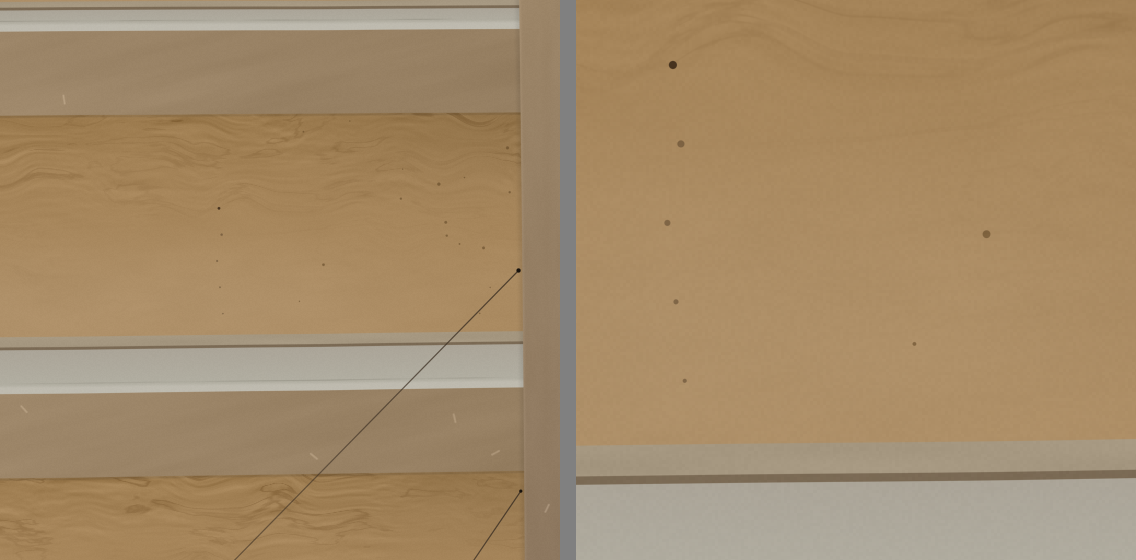
Left, the full canvas; right, a detail of the centre.
A WebGL 1 fragment shader for this texture:

```glsl
precision highp float;
// Painted lap boards seen slightly from below: each repeat stacks a taupe face,
// a wrinkled ochre panel, a beige strip, a dark groove and a pale moulding.
// A taupe post closes the right side; two thin wires run down from it.
uniform vec2 u_resolution;

float hash(vec2 p) {
  p = fract(p * vec2(0.1031, 0.1137));
  p += dot(p, p.yx + 33.33);
  return fract((p.x + p.y) * p.x * 17.31);
}

float noise(vec2 p) {
  vec2 i = floor(p), f = fract(p);
  f = f * f * (3.0 - 2.0 * f);
  return mix(mix(hash(i), hash(i + vec2(1.0, 0.0)), f.x),
             mix(hash(i + vec2(0.0, 1.0)), hash(i + vec2(1.0, 1.0)), f.x), f.y);
}

float fbm(vec2 p) {
  float sum = 0.0, amp = 0.5;
  for (int i = 0; i < 4; i++) {
    sum += amp * noise(p);
    p = p * 2.03 + 17.7;
    amp *= 0.5;
  }
  return sum;
}

// Soft round mark of a given radius
float spot(vec2 p, vec2 centre, float radius, float px) {
  return 1.0 - smoothstep(radius - px, radius + px, length(p - centre));
}

// Sparse short scratches, one candidate per cell
float flecks(vec2 p, float px) {
  vec2 cell = floor(p * 13.0), f = fract(p * 13.0) - 0.5;
  f -= 0.5 * (vec2(hash(cell + 3.0), hash(cell + 9.0)) - 0.5);
  float a = 3.0 * hash(cell + 21.0);
  vec2 q = vec2(cos(a) * f.x + sin(a) * f.y, cos(a) * f.y - sin(a) * f.x);
  q.x -= clamp(q.x, -0.09, 0.09);
  return step(0.84, hash(cell + 40.0)) * (1.0 - smoothstep(0.0, 0.025 + 13.0 * px, length(q)));
}

// Taupe paint, brushed lightly on the diagonal
vec3 taupePaint(vec2 p) {
  vec3 col = mix(vec3(0.62, 0.53, 0.415), vec3(0.58, 0.49, 0.375), p.x);
  return col + 0.05 * (fbm(vec2(p.x * 5.0 + p.y * 9.0, p.y * 26.0 + p.x * 5.0)) - 0.47);
}

// Ochre panel: u runs downward from its upper edge
vec3 ochrePanel(vec2 p, float u, float row, float px) {
  float right = smoothstep(0.35, 0.95, p.x);
  vec3 col = mix(vec3(0.615, 0.485, 0.31), vec3(0.65, 0.52, 0.35), smoothstep(0.0, 0.14, u + 0.03 * row));
  col = mix(col, vec3(0.685, 0.565, 0.41), smoothstep(0.12, 0.36, u) * (1.0 - 0.5 * right));
  col *= 1.0 - 0.06 * right * smoothstep(0.25, 0.0, u);

  // Wrinkles in the paint: embossed relief and dark creases, fading downward
  vec2 q = vec2(p.x * 13.0, p.y * 62.0) + 2.5 * vec2(noise(p * 9.0), noise(p * 14.0 + 5.0));
  float patches = smoothstep(0.3, 0.65, noise(p * vec2(5.0, 11.0) + 2.0));
  float wear = (0.12 + 0.88 * smoothstep(0.21, 0.01, u)) * (0.35 + 0.65 * patches);
  float relief = fbm(q + vec2(0.0, 0.3)) - fbm(q);
  float crease = smoothstep(0.06, 0.0, abs(fbm(q * vec2(0.7, 0.8) + 8.0) - 0.6));
  col += wear * (0.18 * relief - crease * vec3(0.065, 0.065, 0.06));
  col += 0.025 * (fbm(p * vec2(9.0, 24.0)) - 0.47);

  // Column of old nail holes, then stray pits gathered at the right
  for (int i = 0; i < 5; i++) {
    float k = float(i);
    vec2 nail = vec2(0.387 + 0.013 * hash(vec2(k, 4.0)), 0.372 + 0.047 * k);
    float mark = spot(p, nail, 0.0024 - 0.0003 * k, px);
    col = mix(col, vec3(0.23, 0.16, 0.09), mark * (i == 0 ? 0.9 : 0.4));
  }
  for (int i = 0; i < 16; i++) {
    float k = float(i);
    vec2 pit = vec2(0.92 - 0.42 * pow(hash(vec2(k, 11.0)), 1.8), 0.21 + 0.38 * hash(vec2(k, 29.0)));
    col = mix(col, vec3(0.38, 0.28, 0.15), 0.6 * spot(p, pit, 0.001 + 0.002 * hash(vec2(k, 5.0)), px));
  }
  return col;
}

void main() {
  vec2 p = gl_FragCoord.xy / u_resolution;
  p.y = 1.0 - p.y;                                  // measure downward
  float px = 0.75 / min(u_resolution.x, u_resolution.y);

  // Repeats, with slight perspective tilt and taller mouldings lower down
  float v = p.y + p.x * (0.0035 + 0.0135 * p.y) - 0.0547;
  v += 0.0012 * (noise(vec2(p.x * 7.0, p.y * 3.0)) - 0.5);
  float row = floor(v / 0.648);
  float t = v - row * 0.648, e = 0.648 - t;
  float h = 0.077 + 0.0405 * row;

  vec3 lip = vec3(0.745, 0.73, 0.685);
  vec3 col = mix(lip, taupePaint(p), smoothstep(0.0, 2.0 * px, t));
  col += 0.09 * flecks(p, px) * step(t, 0.14);
  col = mix(col, ochrePanel(p, t - 0.152, row, px), smoothstep(-px, px, t - 0.152));
  col *= 1.0 - 0.1 * smoothstep(0.004, 0.0, abs(t - 0.154));

  // Beige strip, groove, pale moulding and its bright lower lip
  vec3 strip = vec3(0.645, 0.59, 0.5) + 0.03 * (noise(p * vec2(6.0, 90.0)) - 0.5);
  col = mix(col, strip, smoothstep(px, -px, e - h * 1.2 - 0.008));
  col = mix(col, vec3(0.48, 0.415, 0.33), smoothstep(px, -px, e - h - 0.005));
  vec3 moulding = mix(vec3(0.70, 0.69, 0.64), vec3(0.67, 0.645, 0.595), clamp(e / h, 0.0, 1.0));
  moulding = mix(moulding, lip, smoothstep(0.016, 0.008, e));
  moulding -= 0.07 * smoothstep(0.0022, 0.0, abs(e - 0.017)) * noise(vec2(p.x * 12.0, row));
  col = mix(col, moulding, smoothstep(px, -px, e - h));

  // Post with a faint shadow and a worn edge
  float post = p.x - 0.927 - 0.014 * p.y + 0.004 * p.y * p.y;
  col *= 1.0 - 0.08 * smoothstep(-0.012, 0.0, post);
  vec3 wood = mix(vec3(0.61, 0.52, 0.405), vec3(0.555, 0.47, 0.375), p.y);
  wood += 0.03 * (fbm(p * vec2(40.0, 9.0)) - 0.47) + 0.03 * smoothstep(0.006, 0.0, post);
  wood += 0.1 * flecks(p + 0.37, px) * smoothstep(0.4, 0.8, p.y);
  col = mix(col, wood, smoothstep(-px, px, post));

  // Wires fixed beside the post, thinning as they descend
  for (int i = 0; i < 2; i++) {
    float k = float(i);
    vec2 anchor = vec2(0.926 + 0.004 * k, 0.483 + 0.394 * k);
    vec2 dir = normalize(vec2(-1.0, 1.02 + 0.45 * k)), r = p - anchor;
    float along = dot(r, dir), dist = length(r - dir * max(along, 0.0));
    float wire = 1.0 - smoothstep(0.0, 0.0009 + px, dist);
    col = mix(col, vec3(0.24, 0.19, 0.14), wire * mix(0.85, 0.6, clamp(along * 2.0, 0.0, 1.0)));
    col = mix(col, vec3(0.09, 0.07, 0.05), spot(p, anchor, 0.0038 - 0.001 * k, px));
  }

  gl_FragColor = vec4(col + 0.012 * (hash(floor(p * 512.0)) - 0.5), 1.0);
}
```
